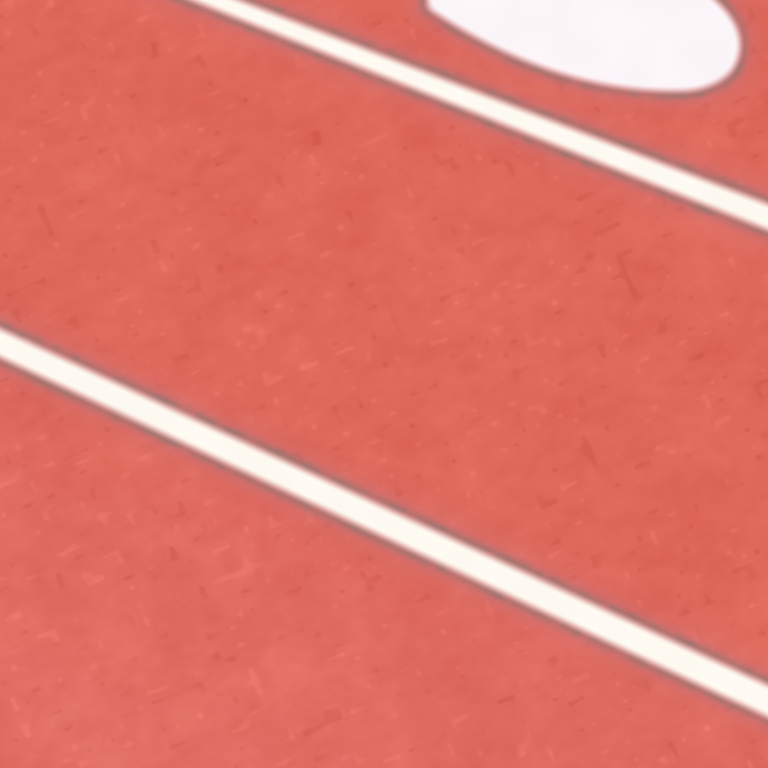
This texture is drawn by a WebGL 2 fragment shader. Its source:

```glsl
#version 300 es
precision highp float;

#define EDGE_SOFT 0.0072
#define FRINGE_OFFSET 0.0056
#define FRINGE_WIDTH 0.0064
#define FRINGE_STRENGTH 0.52
#define HALO_WIDTH 0.024
#define HALO_STRENGTH 0.66
#define MOTTLE 0.050
#define GRAIN 0.042
#define FLECK 0.035

uniform vec2 u_resolution;
out vec4 fragColor;

const vec3 CLAY = vec3(0.872, 0.410, 0.355);
const vec3 CLAY_PALE = vec3(0.880, 0.430, 0.390);
const vec3 HALO = vec3(0.820, 0.445, 0.465);
const vec3 FRINGE = vec3(0.56, 0.46, 0.44);
const vec3 LINE_WHITE = vec3(0.995, 0.980, 0.945);
const vec3 PATCH_WHITE = vec3(0.988, 0.962, 0.975);

float hash(vec2 p) {
    p = fract(p * vec2(0.1031, 0.1137));
    p += dot(p, p.yx + 33.33);
    return fract((p.x + p.y) * p.x * 7.31);
}

float noise(vec2 p) {
    vec2 cell = floor(p), f = fract(p);
    f = f * f * (3.0 - 2.0 * f);
    float low = mix(hash(cell), hash(cell + vec2(1, 0)), f.x);
    float high = mix(hash(cell + vec2(0, 1)), hash(cell + vec2(1, 1)), f.x);
    return mix(low, high, f.y);
}

float fbm(vec2 p) {
    float sum = 0.0, amplitude = 0.5;
    for (int octave = 0; octave < 4; octave++) {
        sum += amplitude * noise(p);
        p = mat2(1.6, 1.2, -1.2, 1.6) * p + 17.3;
        amplitude *= 0.5;
    }
    return sum;
}

float smoothMax(float a, float b, float k) {
    float h = max(k - abs(a - b), 0.0) / k;
    return max(a, b) + 0.25 * h * h * k;
}

// Signed distance to a stripe through a and b, widening along its length
float stripe(vec2 p, vec2 a, vec2 b, float startHalf, float endHalf) {
    vec2 along = normalize(b - a);
    vec2 rel = p - a;
    float t = dot(rel, along) / length(b - a);
    return abs(along.x * rel.y - along.y * rel.x) - mix(startHalf, endHalf, t);
}

// Rounded patch bounded by a lower and a right-hand parabola
float roundedPatch(vec2 p) {
    float dx = p.x - 0.879, dy = p.y - 0.9414;
    float lower = (0.8815 + 1.044 * dx * dx - p.y) / sqrt(1.0 + 4.36 * dx * dx);
    float right = (p.x - 0.9635 + 9.45 * dy * dy) / sqrt(1.0 + 357.0 * dy * dy);
    float d = smoothMax(lower, right, 0.028);
    return smoothMax(d, 0.557 - p.x, 0.008);
}

void main() {
    vec2 uv = gl_FragCoord.xy / u_resolution;
    float pixel = 1.0 / min(u_resolution.x, u_resolution.y);

    // Mottled ground with sparse flecks
    vec3 color = mix(CLAY, CLAY_PALE, smoothstep(0.65, 0.05, uv.y + 0.35 * uv.x));
    vec2 slanted = mat2(0.92, -0.39, 0.39, 0.92) * uv;
    float mottle = fbm(uv * vec2(13.0, 17.0)) - 0.47;
    float grain = fbm(slanted * vec2(42.0, 58.0)) - 0.47;
    float fleck = noise(slanted * vec2(60.0, 80.0) + 9.0);
    fleck = smoothstep(0.82, 1.0, fleck) - smoothstep(0.18, 0.0, fleck);
    color += mottle * MOTTLE * vec3(0.7, 1.0, 0.9);
    color += grain * GRAIN * vec3(1.0, 1.2, 1.2);
    color += fleck * FLECK;

    // Painted shapes
    float upper = stripe(uv, vec2(0.28, 1.0), vec2(1.0, 0.7175), 0.0110, 0.0155);
    float lower = stripe(uv, vec2(0.0, 0.5534), vec2(1.0, 0.0872), 0.0165, 0.0185);
    float patchDist = roundedPatch(uv);
    float d = min(min(upper, lower), patchDist);

    // Mauve halo and uneven dark fringe outside the paint
    float outside = max(d, 0.0);
    float halo = exp(-pow(outside / HALO_WIDTH, 2.0));
    color = mix(color, HALO, halo * HALO_STRENGTH);
    float fringe = exp(-pow(abs(d - FRINGE_OFFSET) / FRINGE_WIDTH, 2.0));
    fringe *= 0.6 + 0.8 * noise(uv * 80.0);
    color = mix(color, FRINGE, fringe * FRINGE_STRENGTH);

    // White paint
    vec3 paint = patchDist < min(upper, lower) ? PATCH_WHITE : LINE_WHITE;
    paint += (noise(uv * 30.0) - 0.5) * 0.012;
    float softness = max(EDGE_SOFT, pixel);
    color = mix(color, paint, smoothstep(softness, -softness, d));

    fragColor = vec4(clamp(color, 0.0, 1.0), 1.0);
}
```
